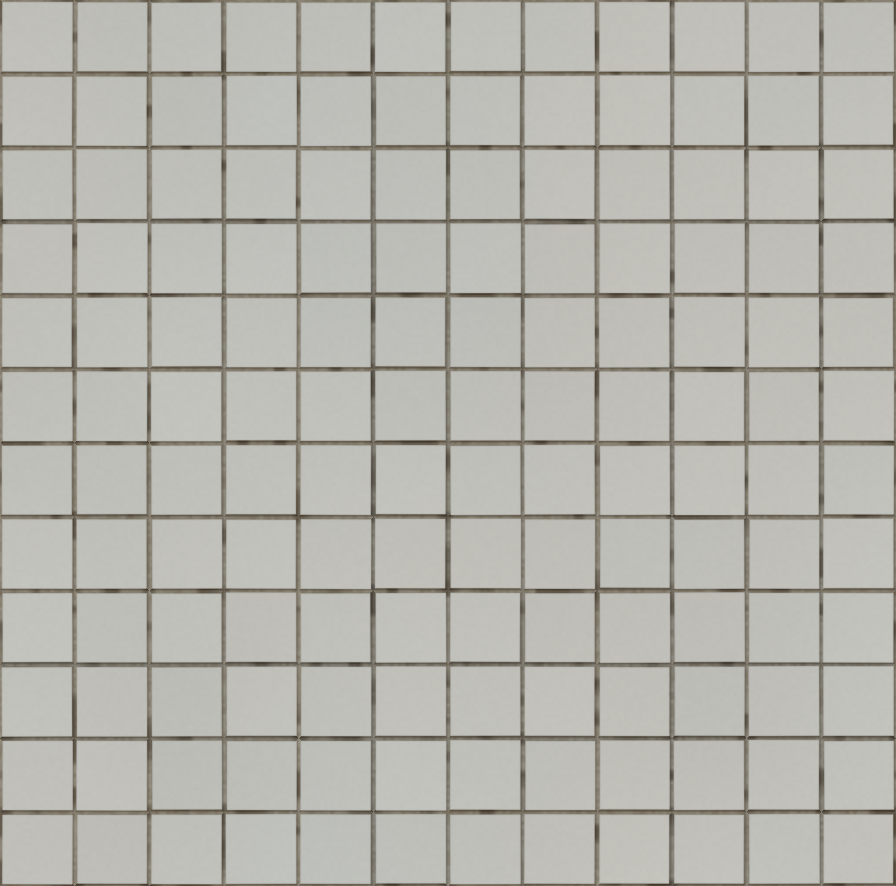
This texture is drawn by a WebGL 2 fragment shader. Its source:

```glsl
#version 300 es
precision highp float;
// Square pale ceramic tiles in a 12 by 12 grid with thin, dirty grout joints.
// Each tile is a slightly shifted, turned rounded box; wrapping noise stains
// the joints and tints the glaze, so the surface tiles without a seam.

#define TILES 12.0
#define JOINT_WIDTH 0.060
#define CORNER_RADIUS 0.012
#define PLACE_JITTER 0.007
#define TILT 0.008
#define GLAZE_VARIATION 0.014
#define GLAZE_COLOR vec3(0.752, 0.752, 0.729)
#define GROUT_LIGHT vec3(0.590, 0.580, 0.540)
#define GROUT_MID vec3(0.455, 0.425, 0.370)
#define GROUT_DARK vec3(0.235, 0.205, 0.165)

uniform vec2 u_resolution;
out vec4 fragColor;

float hash(vec2 cell, float seed) {
    uvec3 v = uvec3(cell, seed) * uvec3(1597u, 7919u, 3571u);
    uint h = (v.x ^ (v.y << 8) ^ v.z) * 747796u + v.y;
    h = (h ^ (h >> 15)) * 739391u;
    h = (h ^ (h >> 13)) * 277803u;
    return float((h ^ (h >> 16)) & 65535u) / 65535.0;
}

// Value noise over the unit square, repeating after a whole number of cells.
float wrapNoise(vec2 uv, vec2 period, float seed) {
    vec2 p = uv * period;
    vec2 i = floor(p);
    vec2 f = p - i;
    f = f * f * (3.0 - 2.0 * f);
    vec2 a = mod(i, period);
    vec2 b = mod(i + 1.0, period);
    return mix(mix(hash(a, seed), hash(vec2(b.x, a.y), seed), f.x),
               mix(hash(vec2(a.x, b.y), seed), hash(b, seed), f.x), f.y);
}

float roundedBox(vec2 p, vec2 halfSize, float radius) {
    vec2 q = abs(p) - halfSize + radius;
    return length(max(q, 0.0)) + min(max(q.x, q.y), 0.0) - radius;
}

// Stained cement: shadow lies under the tile above and beside the one at left.
vec3 groutColor(vec2 uv, vec2 grid) {
    vec2 across = fract(grid + 0.5) - 0.5;
    vec2 joint = mod(floor(grid + 0.5), TILES);
    bool level = abs(across.y) < abs(across.x);

    vec2 along = level ? vec2(48.0, 12.0) : vec2(12.0, 48.0);
    float stain = wrapNoise(uv, along, level ? 3.0 : 4.0);
    float grit = wrapNoise(uv, vec2(240.0), 5.0);
    float age = level ? hash(vec2(joint.y, 1.0), 6.0) : hash(vec2(joint.x, 2.0), 7.0);

    float shadow = level ? smoothstep(-0.012, 0.026, across.y) * 0.55
                         : smoothstep(0.012, -0.028, across.x) * 0.32;
    float pale = (level ? 0.30 : 0.55) + 0.55 * (grit - 0.5) + 0.25 * (age - 0.5);
    vec3 color = mix(GROUT_MID, GROUT_LIGHT, clamp(pale, 0.0, 1.0));
    float dirt = shadow + 0.50 * smoothstep(0.62, 0.95, stain);
    color = mix(color, GROUT_DARK, clamp(dirt, 0.0, 0.95));

    // Some joints have aged to a warmer brown.
    return color + vec3(0.025, 0.005, -0.022) * (age - 0.4);
}

vec3 glazeColor(vec2 uv, vec2 cell, vec2 p) {
    float tone = (hash(cell, 11.0) - 0.5) * GLAZE_VARIATION;
    tone += (wrapNoise(uv, vec2(5.0), 12.0) - 0.5) * GLAZE_VARIATION;
    tone += (wrapNoise(uv, vec2(256.0), 13.0) - 0.5) * 0.010;
    tone += dot(p, vec2(0.004, -0.010));
    float warmth = wrapNoise(uv, vec2(6.0, 3.0), 14.0) + 0.4 * hash(cell, 15.0) - 0.7;
    return GLAZE_COLOR + tone + vec3(0.010, -0.002, -0.006) * warmth;
}

void main() {
    vec2 uv = gl_FragCoord.xy / u_resolution;
    vec2 grid = uv * TILES;
    vec2 cell = floor(grid);
    vec2 p = fract(grid) - 0.5;
    float pixel = TILES / min(u_resolution.x, u_resolution.y);

    // Hand-laid placement: small shift, turn and size change per tile.
    vec2 shift = vec2(hash(cell, 21.0), hash(cell, 22.0)) - 0.5;
    float turn = (hash(cell, 23.0) - 0.5) * TILT;
    vec2 q = p - shift * 2.0 * PLACE_JITTER;
    q += turn * vec2(-q.y, q.x);
    float size = 0.5 - 0.5 * JOINT_WIDTH + (hash(cell, 24.0) - 0.5) * PLACE_JITTER;
    float edge = roundedBox(q, vec2(size), CORNER_RADIUS);

    // Glaze dulls slightly at the rim before it meets the joint.
    vec3 glaze = glazeColor(uv, cell, p);
    glaze *= 1.0 - 0.06 * smoothstep(-0.025, 0.0, edge);
    float blur = 0.003 + 0.6 * pixel;
    float cover = smoothstep(blur, -blur, edge);
    fragColor = vec4(mix(groutColor(uv, grid), glaze, cover), 1.0);
}
```
